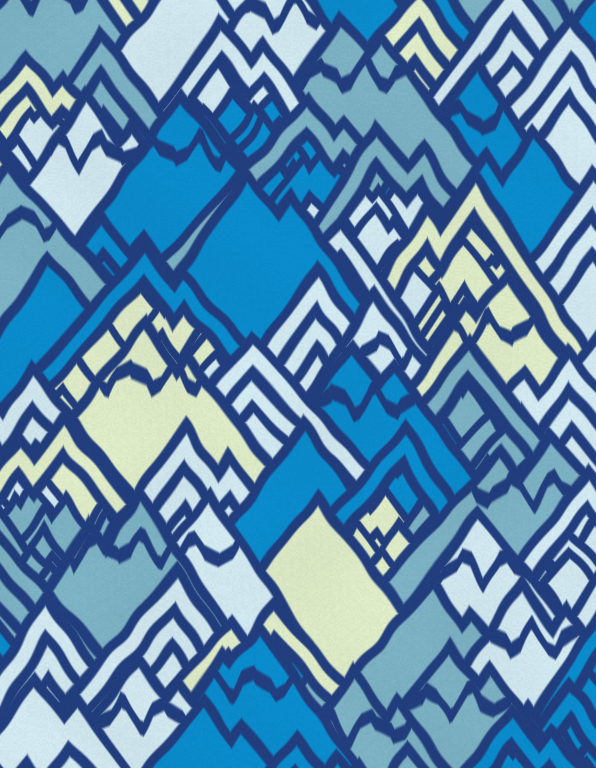
This pattern is drawn by a Shadertoy shader. Its source:

```glsl
// Overlapping zigzag mountains in cream, ice, teal and blue with thick navy outlines

vec2 hash2(vec2 p) {
    vec2 s = vec2(dot(p, vec2(127.1, 311.7)), dot(p, vec2(269.5, 183.3)));
    return fract(sin(s) * 43758.55);
}

// Triangle wave from 0 to 1
float zigzag(float x) {
    return abs(fract(x) * 2.0 - 1.0);
}

// Depth below the two slopes of a peak at the origin, negative outside
float tent(vec2 q, vec2 slope) {
    vec2 planes = (vec2(q.x, -q.x) * slope - q.y) / sqrt(1.0 + slope * slope);
    return min(planes.x, planes.y);
}

// Cellular patches, each with one colour of the palette
vec3 regionColor(vec2 p) {
    p /= 0.19;
    float nearest = 9.0;
    vec2 owner = vec2(0.0);
    for (int j = -1; j <= 1; j++)
    for (int i = -1; i <= 1; i++) {
        vec2 cell = floor(p) + vec2(i, j);
        float d = distance(p, cell + 0.15 + 0.7 * hash2(cell + 40.0));
        if (d < nearest) { nearest = d; owner = cell; }
    }
    float pick = fract(dot(owner, vec2(0.41, 0.75)) + 0.12);
    vec3 ice = vec3(0.81, 0.90, 0.93), blue = vec3(0.04, 0.54, 0.79);
    vec3 cream = vec3(0.86, 0.91, 0.77), teal = vec3(0.48, 0.69, 0.76);
    return pick < 0.33 ? ice : pick < 0.57 ? blue : pick < 0.79 ? cream : teal;
}

// Paints rows of peaks from back to front.
// ink: distance to the nearest line; foothill: depth inside a subdivided slope
void mountainRange(vec2 p, float fineness, out vec3 fill, out float ink, out float foothill) {
    vec2 size = vec2(0.15, 0.10);
    p *= fineness;
    fill = vec3(0.81, 0.90, 0.93);
    ink = 1.0;
    foothill = -1.0;
    for (int k = 4; k >= -1; k--) {
        float row = floor(p.y / size.y) + float(k);
        float odd = mod(row, 2.0);
        for (int i = -2; i <= 2; i++) {
            // Odd rows are shifted and overlap in the other direction
            float column = floor(p.x / size.x - 0.5 * odd) + float(i) * (1.0 - 2.0 * odd);
            vec2 id = vec2(column, row) + 17.0 * fineness;
            vec2 jitter = hash2(id), shape = hash2(id + 71.3), style = hash2(id + 133.7);
            vec2 peak = vec2(column + 0.5 + 0.5 * odd, row + 0.5);
            peak = (peak + (jitter - 0.5) * vec2(0.6, 0.8)) * size;

            vec2 q = p - peak;
            vec2 slope = 1.1 + 0.55 * shape;
            float depth = tent(q, slope);
            if (style.y < 0.5) {   // second summit
                float side = style.y < 0.25 ? -1.0 : 1.0;
                vec2 shoulder = vec2(side * (0.045 + 0.02 * shape.x), -0.02 - 0.025 * shape.y);
                depth = max(depth, tent(q - shoulder, slope.yx));
            }
            if (depth <= 0.0) {
                ink = min(ink, -depth);
                continue;
            }
            fill = regionColor(peak / fineness);
            ink = depth;
            foothill = -1.0;
            if (fineness > 1.5) continue;

            if (style.x < 0.28) {          // small peaks behind a rim
                foothill = depth - 0.028;
                ink = min(ink, abs(foothill));
            } else if (style.x < 0.52) {   // nested chevrons
                ink = min(ink, min(abs(depth - 0.030), abs(depth - 0.059)));
            } else if (style.x < 0.78) {   // jagged snow line
                float snow = 0.034 * zigzag(q.x / 0.058 + shape.x)
                           + 0.012 * zigzag(q.x / 0.037 + shape.y) - 0.095;
                ink = min(ink, abs(q.y - snow) * 0.65);
            }
        }
    }
    ink /= fineness;
}

void mainImage(out vec4 fragColor, in vec2 fragCoord) {
    vec2 uv = fragCoord / iResolution.y;

    // Hand-drawn wobble
    vec2 p = uv + 0.0016 * sin(uv.yx * vec2(67.0, 81.0) + 2.0 * sin(uv * 38.0));

    vec3 fill, fineFill;
    float ink, fineInk, foothill, unused;
    mountainRange(p, 1.0, fill, ink, foothill);
    if (foothill > 0.0) {
        mountainRange(p, 2.3, fineFill, fineInk, unused);
        fill = fineFill;
        ink = min(ink, fineInk * 1.25);
    }

    // Soft cloth shading
    float cloth = sin(uv.x * 23.0 + 3.0 * sin(uv.y * 9.0)) * sin(uv.y * 17.0 + uv.x * 8.0);
    float grain = hash2(floor(uv * 420.0)).x - 0.5;
    float softness = max(0.002, 0.8 / iResolution.y);
    float paint = smoothstep(-softness, softness, ink - 0.0064);
    vec3 color = mix(vec3(0.13, 0.24, 0.49), fill, paint);
    fragColor = vec4(color * (1.0 + 0.015 * cloth + 0.03 * grain), 1.0);
}
```
